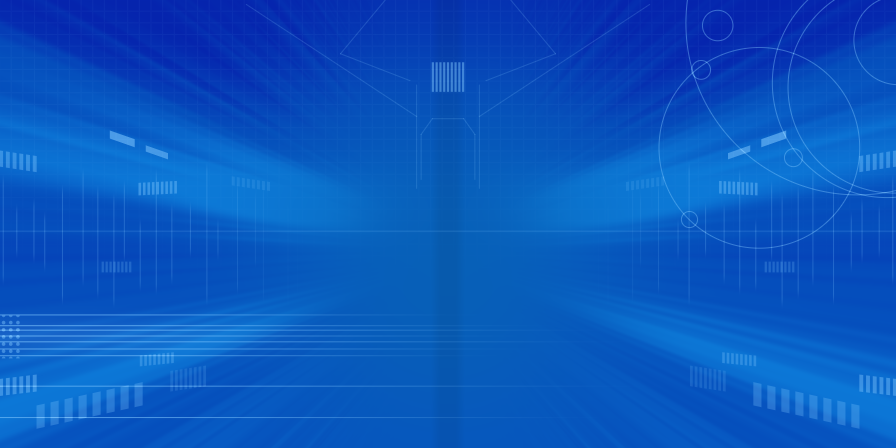
Give the GLSL for this background, as a Shadertoy shader.

```glsl
// Blue technology backdrop: mirrored light beams, circuit marks, scan lines and thin rings.

// All lengths are in canvas heights; marks use the distance from the middle axis.
const vec3 DEEP = vec3(0.02, 0.14, 0.68);
const vec3 BLUE = vec3(0.02, 0.31, 0.74);
const vec3 BRIGHT = vec3(0.05, 0.48, 0.85);
const vec3 HAZE = vec3(0.03, 0.39, 0.71);
const vec3 INK = vec3(0.50, 0.78, 1.0);
const float VANISH_Y = 0.44;
const float THIN = 0.0011;
const float RING_ALPHA = 0.42;
const float SCAN_ALPHA = 0.60;

// Tick rows: centre and half size, then count, slope and opacity.
const vec4 TICK_BOX[10] = vec4[10](
    vec4(0.648, 0.580, 0.045, 0.014), vec4(0.960, 0.640, 0.045, 0.018),
    vec4(0.800, 0.095, 0.125, 0.026), vec4(0.650, 0.198, 0.040, 0.012),
    vec4(0.740, 0.404, 0.035, 0.012), vec4(0.960, 0.140, 0.045, 0.019),
    vec4(0.580, 0.155, 0.042, 0.023), vec4(0.440, 0.590, 0.045, 0.010),
    vec4(0.727, 0.690, 0.028, 0.009), vec4(0.650, 0.660, 0.025, 0.007));
const vec3 TICK_STYLE[10] = vec3[10](
    vec3(9, -0.05, 0.40), vec3(6, 0.15, 0.38), vec3(8, -0.22, 0.28),
    vec3(8, -0.10, 0.30), vec3(8, 0.0, 0.22), vec3(6, -0.12, 0.42),
    vec3(8, -0.15, 0.16), vec3(8, 0.15, 0.14), vec3(1, 0.35, 0.55), vec3(1, 0.35, 0.50));

// Rings: centre and radius.
const vec3 RINGS[8] = vec3[8](
    vec3(1.695, 0.670, 0.224), vec3(1.914, 0.948, 0.383),
    vec3(1.980, 0.815, 0.256), vec3(1.995, 0.805, 0.236),
    vec3(2.005, 0.910, 0.099), vec3(1.602, 0.943, 0.034),
    vec3(1.565, 0.844, 0.021), vec3(1.771, 0.648, 0.020));

// Circuit traces: end points of segments.
const vec4 TRACES[7] = vec4[7](
    vec4(0.0, 0.735, 0.035, 0.735), vec4(0.035, 0.735, 0.060, 0.700),
    vec4(0.060, 0.700, 0.060, 0.600), vec4(0.070, 0.580, 0.070, 0.810),
    vec4(0.070, 0.740, 0.450, 0.990), vec4(0.085, 0.820, 0.240, 0.880),
    vec4(0.240, 0.880, 0.140, 1.0));

const float SCANS[9] = float[9](0.297, 0.273, 0.263, 0.250, 0.237, 0.221, 0.206, 0.138, 0.068);

float hash(float n) { return fract(sin(n * 127.1) * 43758.5453); }

float noise(float x) {
    float f = fract(x);
    return mix(hash(floor(x)), hash(floor(x) + 1.0), f * f * (3.0 - 2.0 * f));
}

float bell(float x, float width) { return exp(-x * x / (width * width)); }

float fill(float d, float px) { return clamp(0.5 - d / px, 0.0, 1.0); }

// Keeps thin strokes steady when they are narrower than a pixel.
float stroke(float d, float px) {
    float w = max(THIN, 0.5 * px);
    return fill(abs(d) - w, px) * THIN / w;
}

float segment(vec2 p, vec2 a, vec2 b) {
    vec2 ab = b - a;
    return length(p - a - ab * clamp(dot(p - a, ab) / dot(ab, ab), 0.0, 1.0));
}

float ticks(vec2 p, vec4 box, float count, float slope, float px) {
    p -= box.xy;
    p.y -= slope * p.x;
    float pitch = 2.0 * box.z / count;
    float bar = abs(fract((p.x + box.z) / pitch) - 0.5) * pitch;
    float gap = count > 1.5 ? 0.29 : 0.5;
    return fill(bar - gap * pitch, px) * fill(abs(p.x) - box.z, px) * fill(abs(p.y) - box.w, px);
}

vec3 backdrop(vec2 m) {
    float slope = (m.y - VANISH_Y) / (m.x + 0.08);
    float side = smoothstep(0.08, 0.55, m.x);
    float light = 0.60 - 0.42 * smoothstep(0.55, 1.05, m.y);
    light -= 0.22 * side * bell(slope + 0.02, 0.13);
    light += side * (0.30 * bell(slope - 0.23, 0.09) + 0.20 * bell(slope - 0.40, 0.06));
    light += 0.22 * side * bell(slope + 0.30, 0.12);
    light += 0.30 * bell(m.x - 0.34, 0.25) * bell(m.y - 0.54, 0.11);
    light -= 0.16 * side * smoothstep(0.40, 0.62, slope);
    light += side * (0.20 * (noise(slope * 18.0 + 40.0) - 0.5) + 0.12 * (noise(slope * 60.0 + 90.0) - 0.5));
    vec3 col = mix(DEEP, BLUE, smoothstep(0.0, 0.55, light));
    col = mix(col, BRIGHT, smoothstep(0.5, 1.0, light));
    return mix(col, HAZE, 0.75 * bell(m.x, 0.36) * bell(m.y - 0.40, 0.38));
}

void mainImage(out vec4 fragColor, in vec2 fragCoord) {
    float px = 1.0 / iResolution.y;
    vec2 p = fragCoord * px;
    float middle = 0.5 * iResolution.x * px;
    vec2 m = vec2(abs(p.x - middle), p.y);
    vec3 col = backdrop(m);
    col *= 1.0 - 0.06 * fill(m.x - 0.028, 0.02);

    // Faint grid and uneven vertical traces
    vec2 cell = abs(fract(m / 0.026) - 0.5) * 0.026;
    float ink = 0.05 * max(stroke(cell.x, px), stroke(cell.y, px)) * smoothstep(0.35, 0.8, m.y);
    float id = floor(m.x / 0.035);
    float reach = 0.05 + 0.12 * hash(id + 5.0);
    float tall = smoothstep(reach, reach - 0.03, abs(m.y - 0.43 - 0.08 * hash(id)));
    float offset = (id + 0.2 + 0.6 * hash(id + 9.0)) * 0.035;
    ink += 0.24 * stroke(m.x - offset, px) * tall * smoothstep(0.3, 0.6, m.x);
    ink += 0.20 * stroke(m.y - 0.484, px);

    // Circuit traces and tick rows
    for (int i = 0; i < 7; i++)
        ink += 0.20 * stroke(segment(m, TRACES[i].xy, TRACES[i].zw), px);
    for (int i = 0; i < 10; i++)
        ink += TICK_STYLE[i].z * ticks(m, TICK_BOX[i], TICK_STYLE[i].x, TICK_STYLE[i].y, px);
    ink += 0.48 * ticks(m, vec4(0.0, 0.828, 0.038, 0.033), 9.0, 0.0, px);

    // Scan lines fading from the left, with a soft glow and edge dots
    for (int i = 0; i < 9; i++) {
        float fade = 1.0 - smoothstep(0.25, 1.1 + 0.7 * hash(float(i)), p.x);
        ink += SCAN_ALPHA * fade * stroke(p.y - SCANS[i], px);
    }
    ink += 0.14 * bell(p.y - 0.252, 0.04) * (1.0 - smoothstep(0.0, 0.9, p.x));
    vec2 dotCell = (fract(p / 0.016) - 0.5) * 0.016;
    ink += 0.4 * fill(length(dotCell) - 0.004, px) * fill(p.x - 0.048, px) * fill(abs(p.y - 0.248) - 0.048, px);

    // Rings at the upper right
    vec2 r = vec2(p.x - middle + 1.0, p.y);
    for (int i = 0; i < 8; i++)
        ink += RING_ALPHA * stroke(length(r - RINGS[i].xy) - RINGS[i].z, px);
    ink += RING_ALPHA * stroke(length(r - vec2(1.539, 0.510)) - 0.018, px);

    fragColor = vec4(mix(col, INK, clamp(ink, 0.0, 0.85)), 1.0);
}
```
